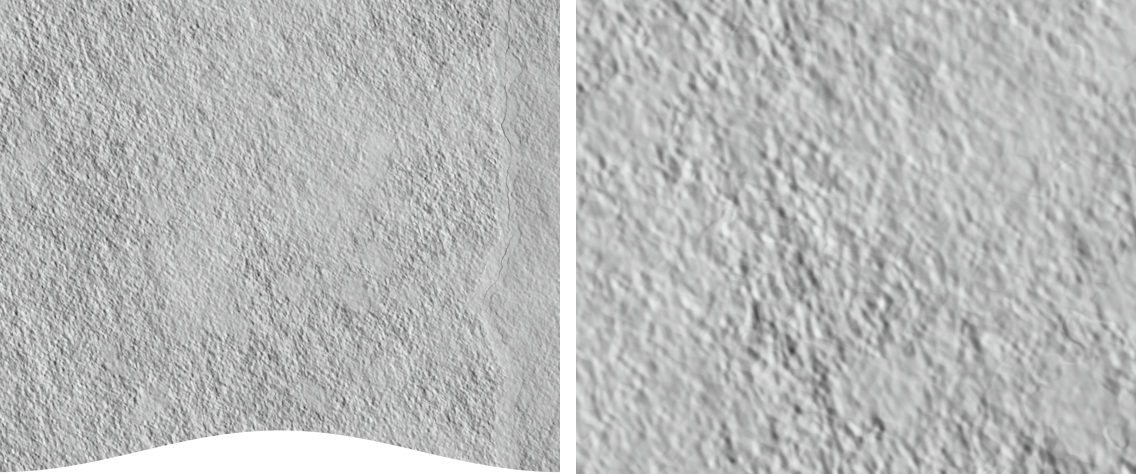
Left, the full canvas; right, a detail of the centre.
Write a WebGL 1 fragment shader that draws this texture.

```glsl
precision highp float;
// Rough grey plaster wall lit from the left, with worn trowelled patches,
// a cracked seam on the right and a white wave along the bottom edge.
// Cellular and value noise form a height field, shaded by its slope to the light.

uniform vec2 u_resolution;

#define BASE_TONE 0.715
#define RELIEF 1.08
#define LIGHT_STEP vec2(-0.0027, -0.0007)
#define GRAIN_SCALE 112.0
#define LEDGE_HEIGHT 0.12
#define PATCH_COUNT 15
#define PATCH_SIZE 0.036
#define SEAM_WIDTH 0.024
#define WAVE_HEIGHT 0.088
#define WALL_TINT vec3(0.998, 1.0, 1.001)

float hash(vec2 p) {
  return fract(sin(dot(p, vec2(127.1, 311.7))) * 43758.55);
}

vec2 hash2(vec2 p) {
  return vec2(hash(p), hash(p + 57.3));
}

float noise(vec2 p) {
  vec2 i = floor(p), f = fract(p);
  f = f * f * (3.0 - 2.0 * f);
  return mix(mix(hash(i), hash(i + vec2(1, 0)), f.x),
             mix(hash(i + vec2(0, 1)), hash(i + vec2(1, 1)), f.x), f.y);
}

float fbm(vec2 p) {
  return 0.5 * noise(p) + 0.28 * noise(p * 2.1 + 7.0) + 0.22 * noise(p * 4.7 + 3.0);
}

// Distance to the nearest scattered point
float cellular(vec2 p) {
  vec2 i = floor(p), f = fract(p);
  float nearest = 2.0;
  for (int y = -1; y <= 1; y++)
    for (int x = -1; x <= 1; x++) {
      vec2 cell = vec2(x, y);
      vec2 d = cell + hash2(i + cell) - f;
      nearest = min(nearest, dot(d, d));
    }
  return sqrt(nearest);
}

// Lean of the grain: steep, falling to the right
vec2 lean(vec2 p) {
  return vec2(p.x + 0.3 * p.y, 0.82 * p.y - 0.1 * p.x);
}

float grain(vec2 p) {
  vec2 q = lean(p);
  vec2 warp = vec2(noise(q * 70.0), noise(q * 70.0 + 31.0)) * 0.9;
  return -0.24 * cellular(q * GRAIN_SCALE + warp)
       + 0.5 * noise(q * 30.0) + 0.4 * noise(q * 62.0 + 5.0)
       + 0.38 * noise(q * 138.0 + 9.0) + 0.22 * noise(q * 235.0);
}

// Ragged broken edges that come and go
float ledges(vec2 p) {
  float shape = fbm(lean(p) * 10.0 + 14.0) + 0.17 * noise(p * 62.0) + 0.1 * noise(p * 130.0);
  float present = smoothstep(0.45, 0.75, noise(p * 8.0 + 40.0));
  return present * (1.0 - smoothstep(0.6, 0.66, shape));
}

// Worn irregular ovals, mostly in the lower two thirds
float patches(vec2 p) {
  float mask = 0.0;
  vec2 ragged = vec2(fbm(p * 19.0), fbm(p * 19.0 + 21.0)) - 0.5;
  ragged += 0.25 * (vec2(noise(p * 85.0), noise(p * 85.0 + 8.0)) - 0.5);
  for (int i = 0; i < PATCH_COUNT; i++) {
    vec2 seed = vec2(float(i) * 3.7 + 1.0, 8.3);
    vec2 at = hash2(seed) * vec2(1.0, 0.6) + vec2(0.0, 0.14);
    vec2 d = p - at + ragged * 0.06;
    d.y += d.x * (hash(seed + 4.0) - 0.5);
    float size = PATCH_SIZE * (0.6 + 0.7 * hash(seed + 9.0));
    mask = max(mask, 1.0 - smoothstep(0.6, 1.05, length(d * vec2(0.85, 1.1)) / size));
  }
  return mask;
}

// Signed distance to the right of the wandering seam
float seamOffset(vec2 p) {
  float bend = (p.y - 0.37) / 0.1;
  float path = 1.07 - 0.06 * exp(-bend * bend);
  return p.x - path - 0.05 * (fbm(vec2(p.y * 9.0, 2.0)) - 0.5);
}

float seamBand(vec2 p) {
  float ragged = 0.045 * (fbm(p * 22.0) - 0.5) + 0.008 * (noise(p * 110.0) - 0.5);
  return 1.0 - smoothstep(SEAM_WIDTH * 0.65, SEAM_WIDTH, abs(seamOffset(p)) + ragged);
}

float wallHeight(vec2 p, float rough, float scraped) {
  float bow = 0.02 * noise(p * 12.0);
  float strokes = noise(vec2(p.x * 22.0, (p.y + bow) * 120.0));
  return rough * grain(p) + 0.14 * scraped * strokes + LEDGE_HEIGHT * ledges(p)
       + 0.06 * patches(p) + 0.11 * seamBand(p);
}

void main() {
  vec2 p = gl_FragCoord.xy / u_resolution.y;
  float u = gl_FragCoord.x / u_resolution.x;
  float worn = patches(p);
  float band = seamBand(p);
  float offset = seamOffset(p);
  float beyond = smoothstep(0.0, 0.03, offset);

  // Where the surface is coarse, worn or scraped sideways
  float cloud = fbm(p * 5.0 + 3.0);
  vec2 box = abs(p - vec2(0.73, 0.51)) - vec2(0.07, 0.12) + 0.08 * (cloud - 0.5);
  float scraped = 1.0 - smoothstep(0.0, 0.05, max(box.x, box.y));
  float rough = mix(1.12, 0.66, smoothstep(0.4, 0.68, cloud));
  rough *= (1.0 - 0.55 * worn) * (1.0 - 0.55 * band);
  rough *= (1.0 - 0.35 * beyond) * (1.0 - 0.3 * scraped);

  // Slope shading with compressed highlights
  float slope = wallHeight(p, rough, scraped) - wallHeight(p + LIGHT_STEP, rough, scraped);
  float shade = RELIEF * slope;
  shade /= 1.0 + 1.6 * max(shade, 0.0);
  float tone = BASE_TONE + shade + 0.11 * (cloud - 0.5) + 0.06 * (fbm(p * 13.0) - 0.5);
  tone += 0.025 * worn + 0.03 * band - 0.025 * beyond;

  // Small dark nicks along the grain
  float nick = smoothstep(0.78, 0.95, noise(lean(p) * vec2(95.0, 55.0) + 17.0));
  tone -= 0.13 * nick * rough * noise(p * 11.0 + 2.0);

  // Hairline crack inside the seam
  float wander = 0.03 * (fbm(vec2(p.y * 22.0, 6.0)) - 0.5);
  float crack = 1.0 - smoothstep(0.0006, 0.0024, abs(offset - 0.006 - wander));
  tone -= 0.16 * crack * smoothstep(0.33, 0.4, p.y) * noise(p * 30.0) * 1.4;

  // White wave with a soft one-pixel edge
  float crest = 0.004 + WAVE_HEIGHT * (0.5 - 0.5 * cos(6.2832 * u));
  float wall = smoothstep(-0.7, 0.7, (p.y - crest) * u_resolution.y);
  vec3 plaster = WALL_TINT * clamp(tone, 0.22, 0.92);
  gl_FragColor = vec4(mix(vec3(1.0), plaster, wall), 1.0);
}
```
